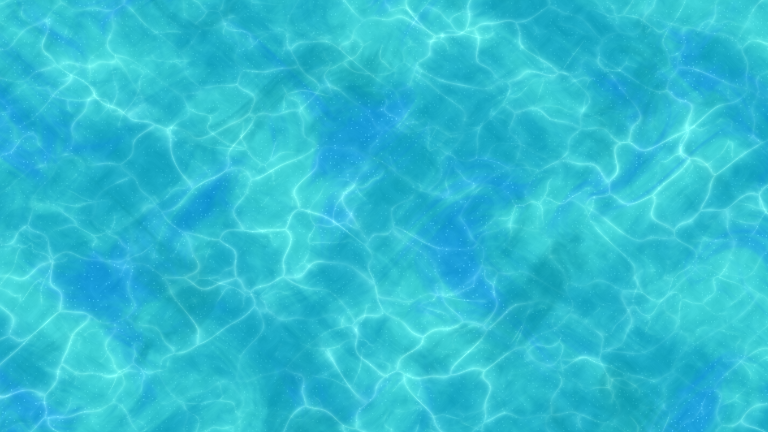
Reproduce this texture procedurally as a Shadertoy shader.

```glsl
const vec3 DEEP_WATER = vec3(0.09, 0.66, 0.765);
const vec3 PALE_WATER = vec3(0.23, 0.81, 0.835);
const vec3 BLUE_PATCH = vec3(0.07, 0.57, 0.88);
const vec3 TEAL_PATCH = vec3(0.05, 0.60, 0.67);
const vec3 CAUSTIC_LIGHT = vec3(0.27, 0.19, 0.14);
const vec3 SPECK_LIGHT = vec3(0.15, 0.14, 0.12);
const float PATCH_SCALE = 8.0;
const float CAUSTIC_SCALE = 8.0;
const float RIPPLE_SCALE = 13.0;
const float SPECK_SCALE = 100.0;
const float SPECK_RADIUS = 0.0016;
const float GRAIN_SCALE = 62.0;
const float GRAIN_STRENGTH = 0.035;

vec2 hash2(vec2 cell) {
    vec3 q = fract(cell.xyx * vec3(0.1031, 0.1030, 0.0973));
    q += dot(q, q.yzx + 33.33);
    return fract((q.xx + q.yz) * q.zy);
}

// Layered, rotated and warped sines, roughly -0.6 to 0.6
float clouds(vec2 p) {
    const mat2 TURN = mat2(0.80, 0.60, -0.60, 0.80);
    float sum = 0.0, amp = 0.5;
    for (int i = 0; i < 5; i++) {
        float phase = float(i) * 1.7;
        p += 0.7 * sin(p.yx * 1.3 + vec2(phase, phase + 2.1));
        sum += amp * sin(p.x + phase) * sin(p.y + 0.6 * phase);
        p = TURN * p * 1.9;
        amp *= 0.58;
    }
    return sum;
}

// Gap between the two nearest cell centres: zero along cell borders
float cellBorder(vec2 p) {
    vec2 base = floor(p), local = fract(p);
    float nearest = 9.0, second = 9.0;
    for (int y = -1; y <= 1; y++) {
        for (int x = -1; x <= 1; x++) {
            vec2 offset = vec2(x, y);
            float d = length(offset + 0.1 + 0.8 * hash2(base + offset) - local);
            second = min(second, max(nearest, d));
            nearest = min(nearest, d);
        }
    }
    return second - nearest;
}

// Thin bright filaments with a soft halo
float caustics(vec2 p, float scale) {
    vec2 q = p * scale * vec2(0.88, 1.05);
    q += 0.28 * sin(q.yx * 1.7 + vec2(0.4, 2.3));
    q += 0.11 * sin(q.yx * 4.3 + vec2(1.9, 0.7));
    q += 0.035 * sin(q.yx * 11.0 + vec2(3.1, 5.2));
    float d = cellBorder(q + 20.0);
    return 0.65 * exp(-d / 0.055) + 0.34 * exp(-d / 0.22);
}

// Scattered round specks, one candidate per grid cell
float specks(vec2 p, float pixel) {
    vec2 q = p * SPECK_SCALE;
    vec2 cell = floor(q);
    vec2 seed = hash2(cell + 71.0);
    float d = length(fract(q) - 0.25 - 0.5 * seed) / SPECK_SCALE;
    float dot_ = 1.0 - smoothstep(SPECK_RADIUS - 0.5 * pixel, SPECK_RADIUS + 0.5 * pixel, d);
    return dot_ * smoothstep(0.55, 1.0, hash2(cell + 13.0).x);
}

void mainImage(out vec4 fragColor, in vec2 fragCoord) {
    float pixel = 1.0 / iResolution.y;
    vec2 p = fragCoord * pixel;

    // Cloudy water with blue and teal patches
    float shade = clouds(p * PATCH_SCALE + 3.0);
    float wisps = clouds(p * PATCH_SCALE * vec2(1.5, 2.4) + 11.0);
    vec3 color = mix(DEEP_WATER, PALE_WATER,
                     smoothstep(-0.65, 0.65, shade + 0.5 * wisps));
    float blue = smoothstep(0.05, 0.70, clouds(p * PATCH_SCALE + 27.0));
    float teal = smoothstep(0.15, 0.75, clouds(p * PATCH_SCALE + 49.0));
    color = mix(color, BLUE_PATCH, 0.65 * blue);
    color = mix(color, TEAL_PATCH, 0.60 * teal);

    // Two nets of light that fade in and out
    float fade = smoothstep(-0.45, 0.50, clouds(p * PATCH_SCALE * 0.8 + 64.0));
    float rippleFade = smoothstep(-0.20, 0.60, wisps);
    float light = caustics(p, CAUSTIC_SCALE) * mix(0.22, 1.0, fade);
    vec2 slanted = mat2(0.92, -0.39, 0.39, 0.92) * p + 5.0;
    light += 0.55 * rippleFade * caustics(slanted, RIPPLE_SCALE);
    color += CAUSTIC_LIGHT * light;

    // Fine mottling and suspended specks
    color += GRAIN_STRENGTH * clouds(p * GRAIN_SCALE);
    color += SPECK_LIGHT * specks(p, pixel) * (0.45 + 0.55 * blue);

    fragColor = vec4(clamp(color, 0.0, 1.0), 1.0);
}
```
